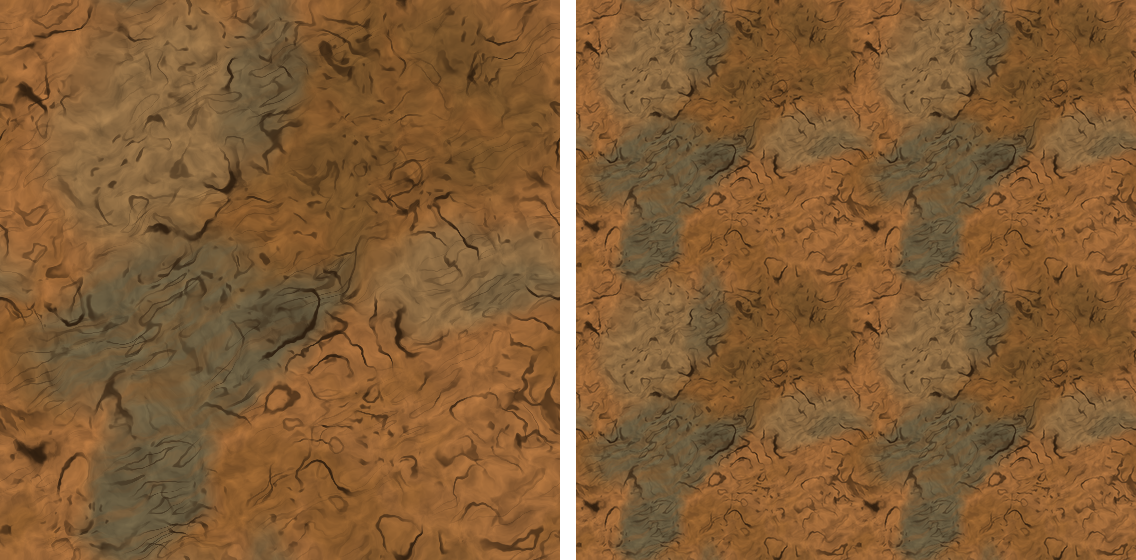
Left, the tile; right, the same tile 2 across and 2 down.
Write a Shadertoy shader that draws this texture.

```glsl
#define ORANGE vec3(0.630, 0.415, 0.225)
#define RUST vec3(0.535, 0.350, 0.170)
#define OLIVE vec3(0.445, 0.310, 0.155)
#define TAN vec3(0.545, 0.425, 0.270)
#define SLATE vec3(0.400, 0.350, 0.245)
#define INK vec3(0.165, 0.105, 0.050)
#define VEIN_FREQ 6.0
#define VEIN_WIDTH 0.36
#define VEIN_DARKNESS 0.88
#define SPECK_FREQ 60.0
#define MOTTLING 0.17
#define GRAIN 0.17

float hash(vec2 p) {
    return fract(sin(dot(p, vec2(127.1, 311.7))) * 43758.5453);
}

// Slope contribution of one lattice corner; the lattice wraps at period
float corner(vec2 cell, vec2 offset, vec2 period, float seed) {
    vec2 wrapped = floor(mod(cell + 0.5, period));
    float angle = 6.28318 * hash(wrapped + seed * vec2(1.37, 2.11));
    return dot(vec2(cos(angle), sin(angle)), offset);
}

// Gradient noise that repeats over the unit square
float noise(vec2 p, vec2 freq, float seed) {
    p *= freq;
    vec2 i = floor(p), f = p - i, e = vec2(1.0, 0.0);
    vec2 u = f * f * f * (f * (f * 6.0 - 15.0) + 10.0);
    float low = mix(corner(i, f, freq, seed),
                    corner(i + e.xy, f - e.xy, freq, seed), u.x);
    float high = mix(corner(i + e.yx, f - e.yx, freq, seed),
                     corner(i + e.xx, f - e.xx, freq, seed), u.x);
    return mix(low, high, u.y);
}

float fbm(vec2 p, vec2 freq, float seed) {
    float sum = 0.0, amp = 1.0;
    for (int k = 0; k < 4; k++) {
        sum += amp * noise(p, freq, seed + float(k));
        freq *= 2.0;
        amp *= 0.5;
    }
    return sum;
}

vec2 swirl(vec2 p, float freq, float seed) {
    return vec2(fbm(p, vec2(freq), seed), fbm(p, vec2(freq), seed + 9.0));
}

// Soft tilted ellipse on the wrapped square
float stain(vec2 p, vec2 centre, vec2 radii, float tilt) {
    vec2 q = fract(p - centre + 0.5) - 0.5;
    float c = cos(tilt), s = sin(tilt);
    q = vec2(c * q.x + s * q.y, c * q.y - s * q.x);
    return 1.0 - smoothstep(0.65, 1.3, length(q / radii));
}

// Nested contour lines of a noise field
float contours(vec2 p, vec2 freq, float bands, float width, float seed) {
    float level = abs(sin(bands * noise(p, freq, seed) + 1.0));
    return 1.0 - smoothstep(width * 0.3, width, level);
}

void mainImage(out vec4 fragColor, in vec2 fragCoord) {
    vec2 p = fragCoord / iResolution.xy;
    vec2 curl = swirl(p, 4.0, 3.0);
    vec2 ripple = swirl(p, 14.0, 31.0);
    vec2 blot = p + 0.055 * curl + 0.014 * ripple;
    vec2 bent = p + 0.040 * curl + 0.021 * ripple;

    // Integer shear keeps the slanted grain seamless
    vec2 slant = p + 0.035 * curl + 0.010 * ripple;
    vec2 grain = vec2(2.0 * slant.x + slant.y, 2.0 * slant.y - slant.x);
    float fibre = fbm(grain, vec2(4.0, 18.0), 51.0);

    // Stained ground
    float cloud = fbm(blot, vec2(4.0), 61.0);
    float mottle = fbm(bent, vec2(17.0), 81.0);
    vec3 col = mix(ORANGE, RUST, smoothstep(-0.2, 0.5, cloud + 0.3 * mottle));
    float olive = max(stain(blot, vec2(0.72, 0.80), vec2(0.29, 0.22), 0.2),
                      stain(blot, vec2(0.52, 0.59), vec2(0.18, 0.16), 0.0));
    float oliveDepth = smoothstep(-0.6, 0.4, fbm(blot, vec2(6.0), 71.0) + 0.3 * mottle);
    col = mix(col, mix(RUST, OLIVE, oliveDepth), 0.9 * olive);
    float tan_ = max(stain(blot, vec2(0.28, 0.76), vec2(0.17, 0.23), -0.4),
                     stain(blot, vec2(0.85, 0.50), vec2(0.19, 0.09), 0.2));
    col = mix(col, TAN, 0.85 * tan_);
    float slate = stain(blot, vec2(0.27, 0.42), vec2(0.22, 0.13), 0.4);
    slate = max(slate, stain(blot, vec2(0.45, 0.38), vec2(0.22, 0.07), 0.7));
    slate = max(slate, stain(blot, vec2(0.27, 0.15), vec2(0.10, 0.17), -0.3));
    slate = max(slate, 0.75 * stain(blot, vec2(0.47, 0.88), vec2(0.07, 0.16), -0.1));
    slate = max(slate, 0.5 * stain(blot, vec2(0.94, 0.48), vec2(0.10, 0.05), 0.1));
    slate *= 0.65 + 0.35 * smoothstep(-0.5, 0.2, fibre - 0.5 * cloud);
    col = mix(col, SLATE, slate);

    // Mottling, fibres and fine grain
    float grit = fbm(bent, vec2(44.0), 141.0);
    col *= 1.0 + MOTTLING * (0.6 * mottle + 0.3 * cloud) + 0.11 * fibre + GRAIN * grit;
    float hairs = contours(grain, vec2(5.0, 22.0), 6.0, 0.36, 91.0);
    float hairMask = smoothstep(-0.12, 0.35, noise(p, vec2(9.0), 95.0));
    col = mix(col, INK, hairs * hairMask * mix(0.20, 0.50, slate));

    // Thin curls and scattered specks
    float curls = contours(bent, vec2(13.0), 6.0, 0.34, 101.0);
    float curlMask = smoothstep(0.0, 0.35, noise(blot, vec2(9.0), 105.0));
    float wisps = contours(bent, vec2(24.0), 4.0, 0.30, 107.0);
    float wispMask = smoothstep(0.0, 0.40, noise(blot, vec2(11.0), 109.0));
    col = mix(col, INK, 0.60 * curls * curlMask);
    col = mix(col, INK, 0.38 * wisps * wispMask);
    float specks = smoothstep(0.26, 0.50, noise(bent, vec2(SPECK_FREQ), 111.0) + 0.12 * grit);
    float speckMask = smoothstep(-0.1, 0.35, noise(p, vec2(7.0), 115.0) + 0.15 * olive);
    col = mix(col, INK, 0.60 * specks * speckMask);

    // Dark nested veins with gritty cores, gathered in clusters
    float cluster = smoothstep(0.04, 0.30, noise(blot, vec2(6.0), 121.0) + 0.06 * mottle);
    float swell = smoothstep(0.05, 0.45, noise(bent, vec2(13.0), 125.0));
    float width = VEIN_WIDTH * (0.7 + 0.9 * swell + 0.35 * grit);
    float veins = contours(bent, vec2(VEIN_FREQ), 12.0, max(width, 0.08), 131.0);
    float broken = smoothstep(-0.5, 0.2, mottle + 0.4 * swell + 0.3 * grit);
    col = mix(col, INK, VEIN_DARKNESS * veins * cluster * broken);
    col = mix(col, INK, 0.45 * cluster * swell * smoothstep(-0.3, 0.4, grit));

    fragColor = vec4(col, 1.0);
}
```
